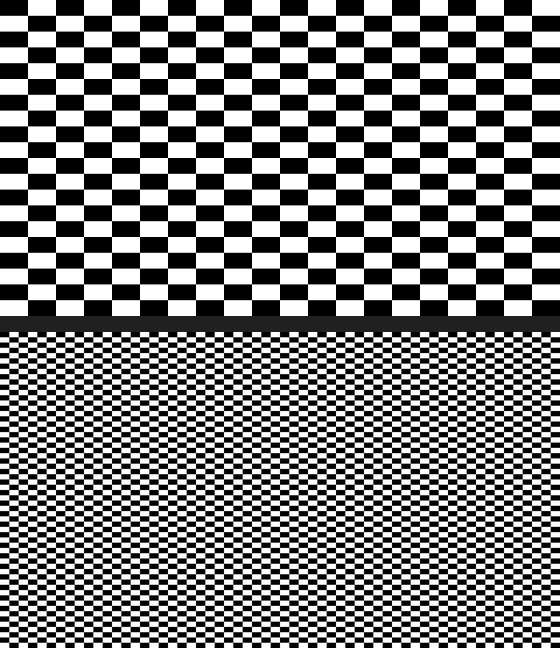
Top, the tile; bottom, the same tile 3 across and 3 down.
This pattern is drawn by a Shadertoy shader. Its source:

```glsl
const vec2 CELLS = vec2(20.0, 20.0);   // even counts, so the board tiles
const vec3 LIGHT = vec3(1.0);
const vec3 DARK = vec3(0.0);
const float EDGE_PIXELS = 1.0;         // width of the smoothed edge

// Signed distance to the nearest cell border; positive in even cells.
vec2 signedBorder(vec2 p) {
    return 0.5 - abs(mod(p + 0.5, 2.0) - 1.0);
}

// Checkerboard coverage from 0 to 1, smoothed over the given footprint.
float checker(vec2 p, vec2 footprint) {
    vec2 wave = clamp(2.0 * signedBorder(p) / footprint, -1.0, 1.0);
    return 0.5 + 0.5 * wave.x * wave.y;
}

void mainImage(out vec4 fragColor, in vec2 fragCoord) {
    vec2 cellPos = fragCoord / iResolution.xy * CELLS;
    vec2 footprint = EDGE_PIXELS * CELLS / iResolution.xy;
    fragColor = vec4(mix(DARK, LIGHT, checker(cellPos, footprint)), 1.0);
}
```
